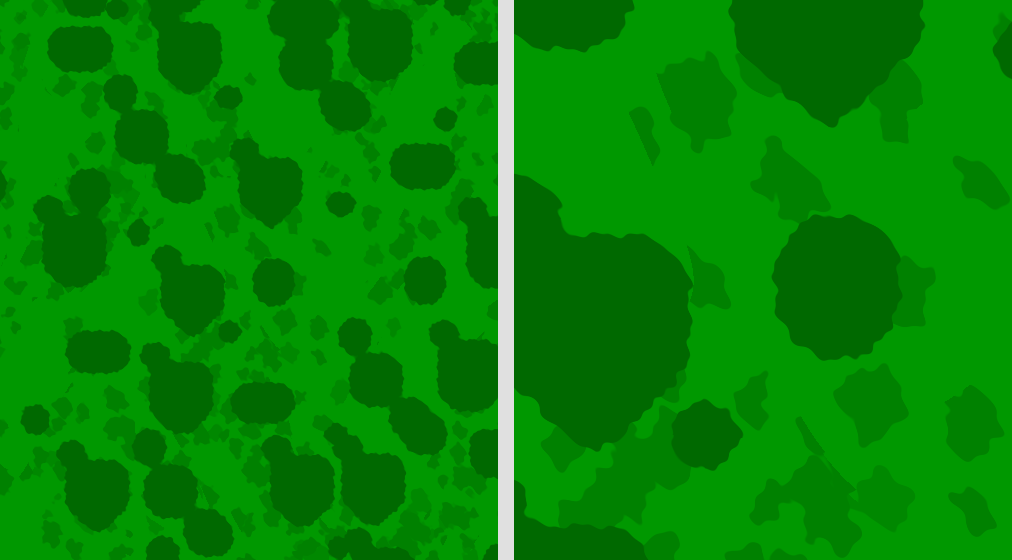
Left: the whole. Right: its middle third, enlarged.
Give the GLSL for this texture, as a Shadertoy shader.

```glsl
const vec3 LIGHT_GREEN = vec3(0.0, 0.595, 0.0);
const vec3 PALE_PATCH  = vec3(0.0, 0.535, 0.0);
const vec3 MID_PATCH   = vec3(0.0, 0.505, 0.0);
const vec3 DARK_GREEN  = vec3(0.0, 0.41, 0.0);

const float BLOB_CELL = 0.19;      // spacing of the large dark shapes
const float BLOB_JITTER = 0.6;
const float PEBBLE_CHANCE = 0.42;
const float NECK_BLEND = 0.014;
const float CORNER_SOFTNESS = 0.010;
const float PATCH_CELL = 0.03;     // spacing of the small mid-tone patches
const float PATCH_MIN = 0.006;
const float PATCH_MAX = 0.018;
const float PATCH_STRETCH = 1.4;
const float MID_CHANCE = 0.50;
const float PALE_CHANCE = 0.16;

vec2 hash2(vec2 p) {
    vec3 q = fract(p.xyx * vec3(0.1031, 0.1030, 0.0973));
    q += dot(q, q.yzx + 33.33);
    return fract((q.xx + q.yz) * q.zy);
}

float smoothMin(float a, float b, float k) {
    float h = max(k - abs(a - b), 0.0) / k;
    return min(a, b) - h * h * k * 0.25;
}

float smoothMax(float a, float b, float k) {
    return -smoothMin(-a, -b, k);
}

vec2 ripple(vec2 p, float frequency) {
    vec2 q = p * frequency;
    return sin(q.yx + 1.7 * sin(q * 0.63 + 2.0)) + 0.5 * sin(q.yx * 2.3 + q * 1.1);
}

// Box with cut corners; the lower pair has its own cut
float cutBox(vec2 p, vec2 halfSize, float topCut, float bottomCut) {
    vec2 q = abs(p) - halfSize;
    float cut = p.y < 0.0 ? bottomCut : topCut;
    float sides = smoothMax(q.x, q.y, CORNER_SOFTNESS);
    return smoothMax(sides, (q.x + q.y + cut) * 0.707, CORNER_SOFTNESS);
}

// Three linked lumps running down to the right
float chainShape(vec2 p, vec2 rnd) {
    p += vec2(0.020, -0.015);
    float d = cutBox(p, vec2(0.048), 0.024, 0.026);
    d = smoothMin(d, cutBox(p - vec2(-0.038, 0.078), vec2(0.030, 0.034), 0.018, 0.020), NECK_BLEND);
    d = smoothMin(d, cutBox(p - vec2(0.060, -0.068), vec2(0.037), 0.020, 0.022), NECK_BLEND);
    vec2 tail = mix(vec2(0.070, -0.076), vec2(0.094, -0.104), rnd.x);
    return smoothMin(d, cutBox(p - tail, vec2(0.039, 0.037), 0.022, 0.018), NECK_BLEND);
}

// Heavy body, tapered below, with a small head at upper left
float pearShape(vec2 p, vec2 rnd) {
    float body = cutBox(p, vec2(0.057, 0.064), 0.020, mix(0.028, 0.054, rnd.x));
    float head = cutBox(p - vec2(-0.046, 0.074), vec2(0.027, 0.025), 0.014, 0.016);
    return smoothMin(body, head, NECK_BLEND);
}

float largeShape(vec2 p, float kind, vec2 rnd) {
    if (kind < 0.22) return chainShape(p, rnd);
    if (kind < 0.50) return pearShape(p, rnd);
    if (kind < 0.78) return cutBox(p, vec2(0.058, 0.036 + 0.008 * rnd.x), 0.012 + 0.012 * rnd.y, 0.024);
    return cutBox(p, vec2(0.037, 0.043), 0.020, 0.022 + 0.012 * rnd.x);
}

float darkShapes(vec2 p) {
    p += 0.0014 * ripple(p, 260.0);
    vec2 cell = floor(p / BLOB_CELL);
    float d = 1.0;
    for (int y = -1; y <= 1; y++)
    for (int x = -1; x <= 1; x++) {
        vec2 id = cell + vec2(x, y);
        vec2 rnd = hash2(id + 17.0);
        vec2 pick = hash2(id + 71.0);
        vec2 local = p - (id + 0.5 + BLOB_JITTER * (rnd - 0.5)) * BLOB_CELL;
        d = smoothMin(d, largeShape(local, pick.x, hash2(id + 5.0)), NECK_BLEND);
        // Small loose pebbles sit near the cell corners
        if (pick.y < PEBBLE_CHANCE) {
            vec2 corner = p - (id + 0.3 * (rnd.yx - 0.5)) * BLOB_CELL;
            d = min(d, cutBox(corner, vec2(0.020 + 0.007 * rnd.x, 0.018 + 0.010 * rnd.y), 0.014, 0.016));
        }
    }
    return d;
}

// Cellular layer of warped ellipses, thinned out by a slow density wave
float patches(vec2 p, float chance, float seed) {
    vec2 wave = sin(p * vec2(11.0, 8.0) + 2.0 * sin(p.yx * vec2(6.0, 9.0) + 1.0));
    float density = clamp(0.5 + 0.6 * wave.x * wave.y + 0.2 * wave.x, 0.06, 1.0);
    p += 0.0030 * ripple(p + seed, 190.0);
    vec2 cell = floor(p / PATCH_CELL);
    float d = 1.0;
    for (int y = -1; y <= 1; y++)
    for (int x = -1; x <= 1; x++) {
        vec2 id = cell + vec2(x, y);
        vec2 rnd = hash2(id + seed);
        if (rnd.x > chance * density) continue;
        vec2 local = p - (id + hash2(id + seed + 41.0)) * PATCH_CELL;
        float angle = 1.8 * (hash2(id + seed + 93.0).x - 0.5);
        local = mat2(cos(angle), sin(angle), -sin(angle), cos(angle)) * local;
        float radius = mix(PATCH_MIN, PATCH_MAX, rnd.y);
        d = smoothMin(d, length(local / vec2(1.0, PATCH_STRETCH)) - radius, 0.006);
    }
    return d;
}

void mainImage(out vec4 fragColor, in vec2 fragCoord) {
    vec2 p = fragCoord / iResolution.y + 3.0;
    float edge = 0.8 / iResolution.y;
    vec3 color = LIGHT_GREEN;
    color = mix(color, PALE_PATCH, smoothstep(edge, -edge, patches(p, PALE_CHANCE, 211.0)));
    color = mix(color, MID_PATCH, smoothstep(edge, -edge, patches(p, MID_CHANCE, 127.0)));
    color = mix(color, DARK_GREEN, smoothstep(edge, -edge, darkShapes(p)));
    fragColor = vec4(color, 1.0);
}
```
